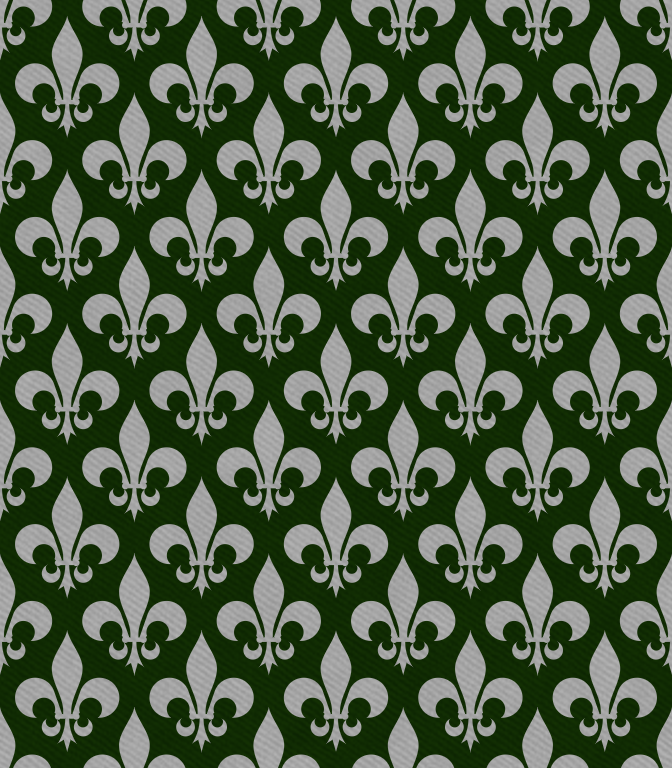
A Shadertoy shader for this pattern:

```glsl
// Staggered silver fleurs-de-lis on dark green twill, five by five repeats.
// Each mirrored motif joins discs, a tapered stem and profile curves;
// whole-number diagonal stripes and wrapping noise give the woven wear.

const float TAU = 6.2831853;
const vec2 REPEATS = vec2(5.0);
const vec2 CELL = vec2(201.0, 230.4);      // motif units per repeat
const vec3 SILVER = vec3(0.645);
const vec3 GREEN = vec3(0.062, 0.167, 0.010);

float hash(ivec2 c) {
    uint h = uint(c.x) * 1597334677u ^ uint(c.y) * 3812015801u;
    h = (h ^ (h >> 16)) * 2246822519u;
    h = (h ^ (h >> 13)) * 3266489917u;
    return float((h ^ (h >> 16)) >> 8) / 16777216.0;
}

// Value noise in -1..1 that wraps after a whole number of cells
float noise(vec2 uv, ivec2 period) {
    vec2 p = fract(uv) * vec2(period);
    ivec2 a = ivec2(p) % period;
    ivec2 b = (a + 1) % period;
    vec2 f = fract(p);
    f = f * f * (3.0 - 2.0 * f);
    float low = mix(hash(a), hash(ivec2(b.x, a.y)), f.x);
    float high = mix(hash(ivec2(a.x, b.y)), hash(b), f.x);
    return mix(low, high, f.y) * 2.0 - 1.0;
}

float disc(vec2 p, vec2 centre, float radius) {
    return length(p - centre) - radius;
}

float taper(vec2 p, vec2 a, vec2 b, float ra, float rb) {
    vec2 ab = b - a;
    float t = clamp(dot(p - a, ab) / dot(ab, ab), 0.0, 1.0);
    return length(p - a - ab * t) - mix(ra, rb, t);
}

// Central petal: pointed ogee above, slender waist below
float petal(vec2 p) {
    float s = clamp((129.0 - p.y) / 57.0, 0.0, 1.0);
    float upper = 23.0 * mix(smoothstep(0.0, 1.0, s), sin(s * TAU * 0.25), 0.35);
    float lower = 6.0 + 17.0 * smoothstep(8.0, 72.0, p.y);
    float width = p.y > 72.0 ? upper : lower;
    return max((p.x - width) * 0.92, max(p.y - 129.0, -p.y));
}

// Side petal: round lobe on a stem, hollowed underneath
float sidePetal(vec2 p) {
    float body = min(disc(p, vec2(48.0, 28.0), 30.0),
                     taper(p, vec2(12.0, 4.0), vec2(29.0, 32.0), 4.0, 11.0));
    return max(body, -disc(p, vec2(35.0, 11.0), 17.0));
}

float curl(vec2 p) {
    return max(disc(p, vec2(24.0, -16.0), 14.0), -disc(p, vec2(23.5, -8.0), 8.5));
}

float band(vec2 p) {
    float bar = max(p.x - 12.0, abs(p.y) - 3.5);
    return min(bar, disc(p, vec2(13.5, 0.0), 5.0));
}

// Three-pointed tail flaring away from the band
float tail(vec2 p) {
    float t = max(0.0, -p.y - 4.0) / 35.0;
    float side = (p.x - 3.0 - 10.0 * t * t) * 0.9;
    float spike = (3.5 * p.x - 53.0 - p.y) / 3.6;
    float barbs = (-32.0 - 0.6 * p.x - p.y) / 1.17;
    return max(max(side, p.y), min(spike, barbs));
}

float fleur(vec2 p) {
    p.x = abs(p.x);
    float d = min(petal(p), sidePetal(p));
    d = min(d, min(curl(p), band(p)));
    return min(d, tail(p));
}

// Motif distance on one lattice whose bands sit at the given cell position
float lattice(vec2 uv, vec2 centre) {
    // The cell window is shifted up to hold the tall petal whole
    vec2 shift = vec2(0.0, 38.0) / CELL;
    vec2 q = fract(uv * REPEATS - centre - shift + 0.5) - 0.5 + shift;
    return fleur(q * CELL);
}

// Diagonal twill with uneven thread strength, fine grain and broad mottling
float weave(vec2 uv) {
    float wobble = 0.8 * noise(uv, ivec2(60, 70));
    float thread = sin(TAU * dot(uv, vec2(62.0, 104.0)) + wobble);
    float strength = 0.75 + 0.25 * noise(uv + 0.31, ivec2(45, 50));
    float grain = noise(uv, ivec2(300, 343));
    float mottle = noise(uv + 0.17, ivec2(24, 28));
    return 0.034 * thread * strength + 0.022 * grain + 0.012 * mottle;
}

void mainImage(out vec4 fragColor, in vec2 fragCoord) {
    vec2 uv = fragCoord / iResolution.xy;
    float pixel = CELL.x * REPEATS.x / iResolution.x;
    float d = min(lattice(uv, vec2(0.5, 0.336)), lattice(uv, vec2(0.0, 0.836)));
    float cover = clamp(0.5 - d / pixel, 0.0, 1.0);

    float cloth = weave(uv);
    vec3 ground = GREEN + cloth * vec3(0.30, 0.50, 0.06);
    vec3 metal = SILVER + cloth;
    fragColor = vec4(mix(ground, metal, cover), 1.0);
}
```
